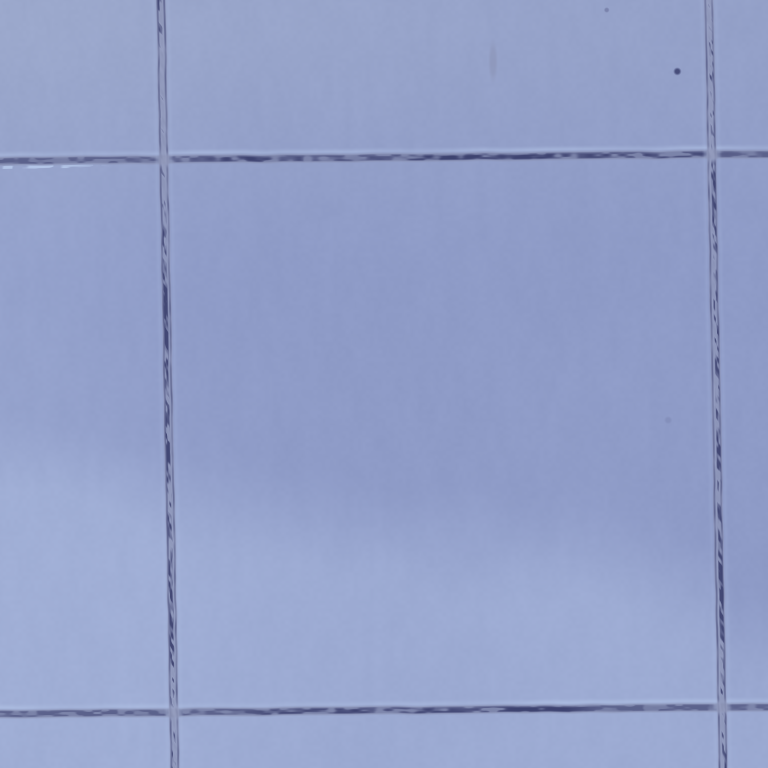
Reproduce this texture procedurally as a Shadertoy shader.

```glsl
const vec2 TILE_SIZE = vec2(0.7135, 0.720);
const vec2 GRID_ORIGIN = vec2(0.2279, 0.0703);
const vec2 GRID_SKEW = vec2(-0.0183, 0.0092);

const vec3 GLAZE = vec3(0.557, 0.608, 0.780);
const vec3 GLAZE_LIT = vec3(0.625, 0.682, 0.835);
const vec3 GLAZE_GREY = vec3(0.612, 0.662, 0.798);
const vec3 GROUT = vec3(0.535, 0.565, 0.695);
const vec3 GRIME = vec3(0.370, 0.395, 0.560);
const vec3 INK = vec3(0.225, 0.245, 0.425);
const vec3 GLINT = vec3(0.700, 0.770, 0.905);

float hash(vec2 p) {
    vec3 q = fract(p.xyx * vec3(0.1031, 0.1030, 0.0973));
    q += dot(q, q.yzx + 33.33);
    return fract((q.x + q.y) * q.z);
}

float noise(vec2 p) {
    vec2 i = floor(p), f = fract(p);
    f = f * f * (3.0 - 2.0 * f);
    return mix(mix(hash(i), hash(i + vec2(1, 0)), f.x),
               mix(hash(i + vec2(0, 1)), hash(i + vec2(1, 1)), f.x), f.y);
}

float fbm(vec2 p) {
    float sum = 0.0, amp = 0.5;
    for (int i = 0; i < 4; i++) {
        sum += amp * noise(p);
        p = p * 2.03 + 17.1;
        amp *= 0.5;
    }
    return sum;
}

float band(float d, float halfWidth, float soft) {
    return 1.0 - smoothstep(halfWidth - soft, halfWidth + soft, abs(d));
}

float spot(vec2 p, vec2 center, vec2 radius) {
    return 1.0 - smoothstep(0.4, 1.2, length((p - center) / radius));
}

// Glaze with a slanted reflection, soft clouds and faint streaks
vec3 glaze(vec2 p) {
    float cloud = fbm(p * 4.0) - 0.47;
    float edge = 0.425 - 0.16 * p.x + 0.05 * cloud;
    float lower = 1.0 - smoothstep(edge - 0.12, edge + 0.05, p.y);
    lower *= 1.0 - 0.7 * smoothstep(0.93, 0.96, p.x) * smoothstep(0.05, 0.25, p.y);
    float leftSide = 0.35 * (1.0 - smoothstep(0.0, 0.35, p.x));
    float upper = smoothstep(0.62, 1.0, p.y) * (0.85 - 0.4 * p.x);
    vec3 col = mix(GLAZE, GLAZE_LIT, clamp(lower * 0.85 + leftSide + 0.2 * cloud, 0.0, 1.0));
    col = mix(col, GLAZE_GREY, upper);
    float streak = noise(p * vec2(75.0, 26.0)) - 0.5;
    float grain = noise(p * 190.0) - 0.5;
    return col + 0.009 * streak + 0.009 * grain + 0.012 * cloud;
}

// Level joint: a worn core, darkest midway, below a pale lip
vec3 levelJoint(vec3 col, float d, float along, float crossing, float row, float soft) {
    d += 0.0012 * (noise(vec2(along * 35.0, row + 3.0)) - 0.5);
    float wear = noise(vec2(along * 16.0, row * 7.0 + 2.0));
    float chips = noise(vec2(along * 95.0, d * 300.0 + row * 9.0));
    float lip = 0.25 + 0.4 * noise(vec2(along * 11.0, row + 21.0));
    col = mix(col, GLINT, lip * band(d - 0.0085, 0.002, 0.004));
    float scuff = 1.0 - smoothstep(0.08, 0.15, along);
    col = mix(col, GLINT, scuff * row * smoothstep(0.3, 0.6, chips) * band(d + 0.008, 0.002, soft));
    col = mix(col, GROUT, 0.7 * band(d, 0.0056, soft + 0.001));
    float core = band(d, 0.0040, soft + 0.0004) * crossing;
    col = mix(col, GRIME, core * (0.35 + 0.6 * smoothstep(0.2, 0.65, chips)));
    vec2 span = mix(vec2(0.34, 0.76), vec2(0.26, 0.94), row);
    float dirt = smoothstep(span.x - 0.06, span.x + 0.06, along)
               * (1.0 - smoothstep(span.y - 0.03, span.y + 0.03, along));
    float ink = band(d + 0.0004, 0.0027, soft + 0.0004) * crossing;
    float worn = smoothstep(0.2, 0.6, 0.55 * wear + 0.45 * chips);
    return mix(col, INK, 0.9 * ink * worn * (0.15 + 0.85 * dirt));
}

// Upright joint: two thin broken rails around pale grout with short dark flecks
vec3 uprightJoint(vec3 col, float d, float along, float crossing, float column, float soft) {
    d += 0.0010 * (noise(vec2(along * 40.0, column + 11.0)) - 0.5);
    float wear = noise(vec2(along * 12.0, column * 5.0 + 4.0));
    float chips = noise(vec2(along * 140.0 + d * 190.0, d * 280.0 + column * 8.0));
    float flakes = noise(vec2(along * 60.0, sign(d) * 5.0 + column * 13.0 + 30.0));
    col = mix(col, GLINT, 0.15 * band(abs(d) - 0.0095, 0.0015, 0.003));
    col = mix(col, GROUT + 0.06 * chips, 0.75 * band(d, 0.0062, soft + 0.0006));
    float rails = band(abs(d) - 0.0044, 0.0011, soft + 0.0003) * (0.2 + 0.8 * crossing);
    col = mix(col, GRIME, rails * (0.35 + 0.65 * flakes));
    float middle = smoothstep(0.05, 0.25, along) * (1.0 - smoothstep(0.65, 0.92, along));
    float patches = smoothstep(0.45, 0.75, 0.35 * wear + 0.5 * chips + 0.22 * middle);
    float side = mix(-0.0012, 0.0018, column);
    float ink = band(d - side, 0.0027, soft + 0.0005) * crossing;
    return mix(col, INK, 0.9 * ink * patches);
}

void mainImage(out vec4 fragColor, in vec2 fragCoord) {
    vec2 p = fragCoord / iResolution.xy;
    float soft = max(0.0008, 0.7 / iResolution.y);

    // Signed distance to the nearest joint on each axis
    vec2 grid = (p - GRID_ORIGIN - GRID_SKEW * p.yx) / TILE_SIZE;
    vec2 line = round(grid);
    vec2 d = (grid - line) * TILE_SIZE;
    vec2 crossing = smoothstep(vec2(0.004), vec2(0.014), abs(d));

    vec3 col = glaze(p);
    col = levelJoint(col, d.y, p.x, crossing.x, line.y, soft);
    col = uprightJoint(col, d.x, p.y, crossing.y, line.x, soft);

    // Specks and a faint smudge
    col = mix(col, INK, 0.85 * spot(p, vec2(0.882, 0.907), vec2(0.005)));
    col = mix(col, GRIME, 0.5 * spot(p, vec2(0.790, 0.987), vec2(0.0035)));
    col = mix(col, GRIME, 0.2 * spot(p, vec2(0.870, 0.453), vec2(0.005)));
    col = mix(col, GROUT, 0.5 * spot(p, vec2(0.642, 0.920), vec2(0.006, 0.027)));

    fragColor = vec4(clamp(col, 0.0, 1.0), 1.0);
}
```
